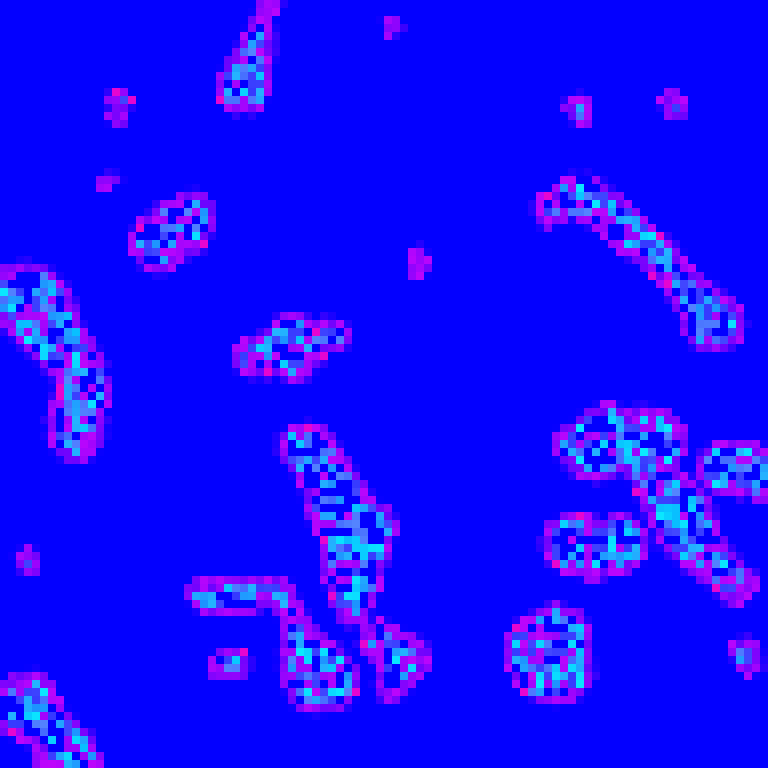
A three.js fragment shader for this pattern:

```glsl
// Mosaic of square tiles: scattered blobs and bent rods on a flat blue ground.
// Each tile samples a distance field of tapered capsules at its centre, then
// takes a violet rim colour or a random cyan, lilac or blue interior colour.

varying vec2 vUv;

const float TILES = 96.0;        // tiles across the canvas
const float TILE_SOFT = 0.12;    // width of the smoothed tile edge, in tiles
const float SITES = 5.0;         // blob sites across the canvas
const float JITTER = 0.8;        // wander of a blob within its site
const float SPECK_SHARE = 0.25;  // share of tiny specks
const float ROUND_SHARE = 0.35;  // share of rounded blobs, the rest are rods
const float WOBBLE = 0.012;      // unevenness of the outlines
const float WOBBLE_SCALE = 16.0;
const float RIM = 1.05;          // rim thickness, in tiles
const float HALO = 0.35;         // faint fringe outside the rim, in tiles
const float RUN_SHARE = 0.55;    // interior tiles joined in pairs
const float SEED = 17.0;

const vec3 GROUND  = vec3(0.01, 0.00, 1.00);
const vec3 VIOLET  = vec3(0.74, 0.02, 0.99);
const vec3 MAGENTA = vec3(0.90, 0.02, 0.82);
const vec3 INDIGO  = vec3(0.26, 0.28, 1.00);
const vec3 LILAC   = vec3(0.33, 0.52, 1.00);
const vec3 SKY     = vec3(0.14, 0.71, 1.00);
const vec3 CYAN    = vec3(0.04, 0.92, 1.00);

float hash(vec2 p, float salt) {
  vec3 q = fract((p.xyx + vec3(salt * 7.13 + SEED)) * vec3(0.1031, 0.1030, 0.0973));
  q += dot(q, q.yzx + 33.33);
  return fract((q.x + q.y) * q.z);
}

float valueNoise(vec2 p) {
  vec2 i = floor(p);
  vec2 f = fract(p);
  f = f * f * (3.0 - 2.0 * f);
  float low = mix(hash(i, 1.0), hash(i + vec2(1.0, 0.0), 1.0), f.x);
  float high = mix(hash(i + vec2(0.0, 1.0), 1.0), hash(i + 1.0, 1.0), f.x);
  return mix(low, high, f.y);
}

// Capsule from the origin to tip, with a radius for each end.
float taperedCapsule(vec2 p, vec2 tip, float r0, float r1) {
  float h = clamp(dot(p, tip) / dot(tip, tip), 0.0, 1.0);
  return length(p - tip * h) - mix(r0, r1, h);
}

vec2 heading(float angle) {
  return vec2(cos(angle), sin(angle));
}

// One blob: two arms that meet at a joint, sized by its kind.
float blob(vec2 p, vec2 site) {
  float kind = hash(site, 2.0);
  vec2 lengths = vec2(0.075, 0.130);
  vec2 radii = vec2(0.018, 0.050);
  if (kind < SPECK_SHARE) {
    lengths = vec2(0.002, 0.012);
    radii = vec2(0.011, 0.019);
  } else if (kind < SPECK_SHARE + ROUND_SHARE) {
    lengths = vec2(0.012, 0.040);
    radii = vec2(0.028, 0.052);
  }
  float angle = 6.2832 * hash(site, 3.0);
  float bend = 3.1416 + 2.4 * (hash(site, 4.0) - 0.5);
  vec2 armA = heading(angle) * mix(lengths.x, lengths.y, hash(site, 5.0));
  vec2 armB = heading(angle + bend) * mix(lengths.x, lengths.y, hash(site, 6.0));
  float joint = mix(radii.x, radii.y, hash(site, 7.0));
  float endA = mix(radii.x, radii.y, hash(site, 8.0));
  float endB = mix(radii.x, radii.y, hash(site, 9.0));
  return min(taperedCapsule(p, armA, joint, endA), taperedCapsule(p, armB, joint, endB));
}

float blobField(vec2 p) {
  vec2 home = floor(p * SITES);
  float d = 1.0;
  for (int y = -1; y <= 1; y++) {
    for (int x = -1; x <= 1; x++) {
      vec2 site = home + vec2(float(x), float(y));
      vec2 wander = vec2(hash(site, 10.0), hash(site, 11.0)) - 0.5;
      d = min(d, blob(p - (site + 0.5 + JITTER * wander) / SITES, site));
    }
  }
  return d + WOBBLE * (2.0 * valueNoise(p * WOBBLE_SCALE) - 1.0);
}

// Interior colour, partly shared along short runs whose direction varies.
vec3 interiorColor(vec2 tile) {
  vec2 runSize = hash(floor(tile / 4.0), 12.0) < 0.5 ? vec2(2.0, 1.0) : vec2(1.0, 2.0);
  bool joined = hash(tile, 13.0) < RUN_SHARE;
  float pick = joined ? hash(floor(tile / runSize), 14.0) : hash(tile, 15.0);
  vec3 color = pick < 0.28 ? GROUND : pick < 0.46 ? VIOLET : pick < 0.60 ? INDIGO
             : pick < 0.72 ? LILAC : pick < 0.87 ? SKY : CYAN;
  return mix(color, GROUND, 0.2 * hash(tile, 16.0));
}

vec3 tileColor(vec2 tile) {
  float depth = -blobField((tile + 0.5) / TILES) * TILES;
  if (depth > RIM) return interiorColor(tile);
  float vary = hash(tile, 17.0);
  if (depth > 0.0) return vary > 0.95 ? MAGENTA : mix(GROUND, VIOLET, 0.55 + 0.47 * vary);
  return mix(GROUND, VIOLET, depth > -HALO ? 0.3 * vary : 0.0);
}

void main() {
  // Blend the four nearest tiles across a narrow band at their borders.
  vec2 grid = vUv * TILES - 0.5;
  vec2 tile = floor(grid);
  vec2 blend = smoothstep(0.5 - 0.5 * TILE_SOFT, 0.5 + 0.5 * TILE_SOFT, fract(grid));
  vec3 low = mix(tileColor(tile), tileColor(tile + vec2(1.0, 0.0)), blend.x);
  vec3 high = mix(tileColor(tile + vec2(0.0, 1.0)), tileColor(tile + 1.0), blend.x);
  gl_FragColor = vec4(mix(low, high, blend.y), 1.0);
}
```
